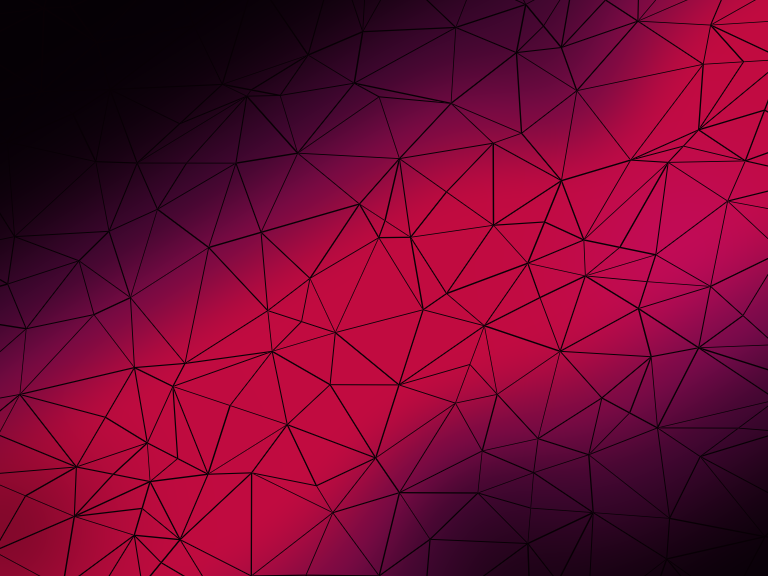
Give the GLSL for this background, as a Shadertoy shader.

```glsl
// Dark triangulated wire mesh over a glowing crimson diagonal band.

const vec3 BLACK   = vec3(0.020, 0.000, 0.020);
const vec3 PLUM    = vec3(0.240, 0.025, 0.180);
const vec3 ORCHID  = vec3(0.450, 0.040, 0.260);
const vec3 CRIMSON = vec3(0.755, 0.045, 0.250);
const vec3 WIRE    = vec3(0.060, 0.000, 0.040);

const vec2  BAND_CENTER = vec2(0.73, 0.50);
const vec2  BAND_DIR    = vec2(0.80, 0.60);
const float BAND_SHIFT  = -0.04;
const float BAND_BEND   = -0.08;
const float WIDTH_ABOVE = 0.36;
const float WIDTH_BELOW = 0.41;

const vec2  CELL       = vec2(0.125, 0.100); // mesh cell size
const float MESH_ANGLE = 0.42;
const float JITTER     = 0.88;               // below 1 keeps vertices in their cells
const float THIN_WIRE  = 0.0006;             // half widths
const float THICK_WIRE = 0.0013;
const float FAN_CHANCE = 0.28;

float hash(vec2 p) {
    return fract(sin(dot(p, vec2(127.1, 311.7))) * 43758.5453);
}

float glow(vec2 p, vec2 center, float radius) {
    vec2 d = (p - center) / radius;
    return exp(-dot(d, d));
}

float cross2(vec2 a, vec2 b) {
    return a.x * b.y - a.y * b.x;
}

float segmentDistance(vec2 p, vec2 a, vec2 b) {
    vec2 pa = p - a, ba = b - a;
    return length(pa - ba * clamp(dot(pa, ba) / dot(ba, ba), 0.0, 1.0));
}

// Pixel coverage of one wire, with a random thickness
float wire(vec2 p, vec2 a, vec2 b, vec2 seed, float pixel) {
    float halfWidth = mix(THIN_WIRE, THICK_WIRE, hash(seed + 7.3));
    float d = segmentDistance(p, a, b);
    return clamp((d + halfWidth) / pixel + 0.5, 0.0, 1.0)
         - clamp((d - halfWidth) / pixel + 0.5, 0.0, 1.0);
}

vec2 meshVertex(vec2 id) {
    vec2 offset = vec2(hash(id), hash(id + 41.7)) - 0.5;
    return (id + 0.5 + JITTER * offset) * CELL;
}

// True when segment ac separates b from d
bool separates(vec2 a, vec2 c, vec2 b, vec2 d) {
    return cross2(c - a, b - a) * cross2(c - a, d - a) < 0.0;
}

float mesh(vec2 p, float pixel) {
    vec2 cell = floor(p / CELL);
    float cover = 0.0;
    for (int j = -1; j <= 0; j++)
    for (int i = -1; i <= 0; i++) {
        vec2 id = cell + vec2(i, j);
        vec2 a = meshVertex(id);
        vec2 b = meshVertex(id + vec2(1, 0));
        vec2 c = meshVertex(id + vec2(1, 1));
        vec2 d = meshVertex(id + vec2(0, 1));
        cover = max(cover, wire(p, a, b, id, pixel));
        cover = max(cover, wire(p, a, d, id + 13.0, pixel));

        // Split the quad along its shorter inner diagonal
        bool acInside = separates(a, c, b, d);
        bool bdInside = separates(b, d, a, c);
        bool useAC = acInside && (!bdInside || distance(a, c) < distance(b, d));
        vec2 from = useAC ? a : b, to = useAC ? c : d;
        cover = max(cover, wire(p, from, to, id + 29.0, pixel));

        // Some quads get a fan through the middle of that diagonal
        if (hash(id + 5.9) < FAN_CHANCE) {
            vec2 hub = 0.5 * (from + to);
            cover = max(cover, wire(p, hub, useAC ? b : a, id + 53.0, pixel));
            cover = max(cover, wire(p, hub, useAC ? d : c, id + 71.0, pixel));
        }
    }
    return cover;
}

// Brightness of the band, with two cooler notches
float bandHeat(vec2 p) {
    vec2 q = p - BAND_CENTER;
    float along = dot(q, BAND_DIR);
    float across = cross2(BAND_DIR, q) - BAND_SHIFT - BAND_BEND * along;
    float x = across / (across > 0.0 ? WIDTH_ABOVE : WIDTH_BELOW);
    float heat = exp(-x * x);
    heat -= 0.24 * glow(p, vec2(0.80, 0.15), 0.20);
    heat -= 0.25 * glow(p, vec2(1.00, 0.82), 0.18);
    return heat;
}

vec3 background(vec2 p) {
    float heat = bandHeat(p);
    vec3 color = mix(BLACK, PLUM, smoothstep(0.0, 0.32, heat));
    color = mix(color, ORCHID, smoothstep(0.25, 0.55, heat));
    color = mix(color, CRIMSON, smoothstep(0.45, 0.90, heat));
    color.b += 0.10 * heat * glow(p, vec2(1.20, 0.54), 0.20); // magenta flank
    return color * (1.0 - 0.32 * glow(p, vec2(0.0, 0.08), 0.18)); // dim corner
}

void mainImage(out vec4 fragColor, in vec2 fragCoord) {
    float pixel = 1.0 / iResolution.y;
    vec2 p = fragCoord * pixel;
    float co = cos(MESH_ANGLE), si = sin(MESH_ANGLE);
    vec2 meshPoint = vec2(co * p.x + si * p.y, co * p.y - si * p.x);
    vec3 color = mix(background(p), WIRE * 0.5, mesh(meshPoint, pixel));
    fragColor = vec4(color, 1.0);
}
```
